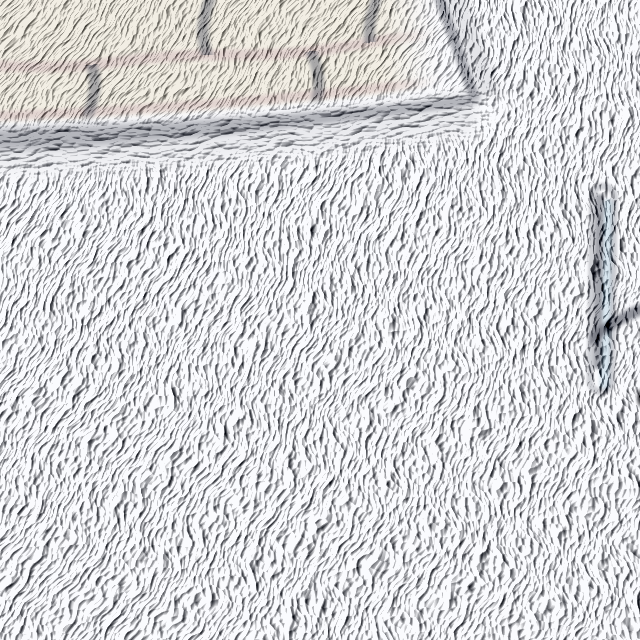
This texture is drawn by a three.js fragment shader. Its source:

```glsl
// Embossed white plaster wall with a pale brick panel and a sketched peg.
varying vec2 vUv;

const vec3 PAPER = vec3(0.982, 0.984, 0.995);
const vec3 CREAM = vec3(0.945, 0.925, 0.875);
const vec3 ROSE = vec3(0.86, 0.79, 0.785);
const vec3 GRAPHITE = vec3(0.42, 0.43, 0.47);
const vec3 SKY = vec3(0.72, 0.82, 0.88);

vec2 hash2(vec2 cell) {
  vec3 a = fract(cell.xyx * vec3(0.1031, 0.1030, 0.0973));
  a += dot(a, a.yzx + 33.33);
  return fract((a.xx + a.yz) * a.zy);
}

// Squared distance to the nearest scattered cell centre.
float cellular(vec2 p) {
  vec2 cell = floor(p);
  float nearest = 4.0;
  for (int j = -1; j <= 1; j++) {
    for (int i = -1; i <= 1; i++) {
      vec2 neighbour = cell + vec2(float(i), float(j));
      vec2 offset = neighbour + hash2(neighbour) - p;
      nearest = min(nearest, dot(offset, offset));
    }
  }
  return nearest;
}

// Side-lit slope of the cellular height field.
float emboss(vec2 p, float reach) {
  vec2 light = vec2(reach, -0.15 * reach);
  return cellular(p + light) - cellular(p - light);
}

// Bold strokes with a finer, less stretched grain over them.
float strokes(vec2 p, vec2 density) {
  return 0.95 * emboss(p * density, 0.22) + 1.35 * emboss(p * density * vec2(2.1, 2.9) + 17.0, 0.25);
}

// Layered sines bend the strokes.
float wobble(vec2 p) {
  return 0.007 * sin(23.0 * p.y + 11.0 * p.x)
       + 0.004 * sin(53.0 * p.y - 34.0 * p.x + 1.3)
       + 0.0022 * sin(97.0 * p.y + 71.0 * p.x);
}

float segmentDistance(vec2 p, vec2 a, vec2 b) {
  vec2 ab = b - a;
  return length(p - a - ab * clamp(dot(p - a, ab) / dot(ab, ab), 0.0, 1.0));
}

float pencil(float dist, float width) {
  return 1.0 - smoothstep(0.2 * width, width, abs(dist));
}

float lowerEdge(float x) {
  return 0.785 + 0.035 * x + 0.065 * x * x;
}

// Upright joints of one brick course: two joints at a regular pitch.
float courseJoint(vec2 p, float start, float pitch) {
  float index = clamp(floor((p.x - start) / pitch + 0.5), 0.0, 1.0);
  float bend = 0.008 * sin(38.0 * p.y);
  return pencil(p.x - start - index * pitch - bend, 0.015);
}

vec3 brickPanel(vec3 color, vec2 p, float rise, float inside) {
  float bricks = inside * smoothstep(0.015, 0.035, rise) * (1.0 - smoothstep(0.58, 0.70, p.x));
  color = mix(color, CREAM, 0.85 * bricks);
  float bed = rise - 0.112 + 0.012 * p.x + 0.004 * sin(17.0 * p.x);
  color = mix(color, ROSE, 0.7 * bricks * max(pencil(bed, 0.014), pencil(rise - 0.033, 0.014)));
  float lower = courseJoint(p, 0.14, 0.35) * step(bed, 0.0);
  float upper = courseJoint(p, 0.325, 0.26) * step(0.0, bed);
  return mix(color, GRAPHITE, 0.55 * bricks * max(lower, upper));
}

vec3 panelOutline(vec3 color, vec2 p, float rise, float side) {
  float along = 1.0 - smoothstep(0.725, 0.76, p.x);
  float thick = mix(0.028, 0.014, smoothstep(0.0, 0.7, p.x));
  float smudge = along * smoothstep(-0.08, -0.02, rise) * (1.0 - smoothstep(0.0, 0.025, rise));
  color = mix(color, GRAPHITE, 0.12 * smudge);
  color = mix(color, GRAPHITE, 0.42 * along * pencil(rise + 0.003, thick));
  float upright = smoothstep(-0.01, 0.01, rise);
  color = mix(color, GRAPHITE, 0.55 * upright * pencil(side, 0.014));
  return mix(color, GRAPHITE, 0.15 * upright * pencil(side - 0.025, 0.03));
}

vec3 peg(vec3 color, vec2 p) {
  float body = segmentDistance(p, vec2(0.943, 0.692), vec2(0.939, 0.405));
  float glaze = segmentDistance(p, vec2(0.950, 0.68), vec2(0.945, 0.40));
  color = mix(color, SKY, 0.5 * pencil(glaze, 0.014));
  color = mix(color, GRAPHITE, 0.3 * pencil(body - 0.017, 0.009));
  float core = segmentDistance(p, vec2(0.937, 0.69), vec2(0.934, 0.43));
  color = mix(color, GRAPHITE, 0.6 * pencil(core, 0.011));
  float reach = p.x - 0.925;
  float arch = 0.472 + reach * (0.75 - 2.2 * reach);
  color = mix(color, GRAPHITE, 0.75 * smoothstep(-0.008, 0.0, reach) * pencil(p.y - arch, 0.016));
  float knot = length((p - vec2(1.003, 0.378)) * vec2(1.0, 0.6));
  return mix(color, GRAPHITE * 0.5, pencil(knot, 0.012));
}

void main() {
  vec2 p = vUv;
  float rise = p.y - lowerEdge(p.x);
  float side = p.x - 0.742 + 0.35 * (p.y - 0.845);
  float inside = smoothstep(-0.004, 0.004, rise) * (1.0 - smoothstep(-0.006, 0.004, side));

  // Leaning strokes on the wall, level strokes along the panel edge.
  float lean = mix(0.40, 0.04, p.x) + 0.4 * step(0.5, inside);
  vec2 upright = vec2(p.x - lean * (p.y - 0.4) + wobble(p), p.y);
  vec2 level = vec2(rise + 0.4 * wobble(p.yx), p.x);
  float band = smoothstep(-0.08, -0.03, rise) * (1.0 - smoothstep(0.0, 0.03, rise))
             * (1.0 - smoothstep(0.72, 0.80, p.x));
  float relief = mix(strokes(upright, vec2(78.0, 28.0)), strokes(level, vec2(84.0, 22.0)), band);
  relief *= mix(1.15, 0.8, max(inside, band));

  // Bright sides clip to paper white; deep shade is softened.
  float shade = min(0.0, relief - 0.02);
  shade /= 1.0 - 0.4 * shade;
  vec3 color = brickPanel(PAPER, p, rise, inside);
  color = panelOutline(color, p, rise, side);
  color = peg(color, p);
  color += shade * vec3(1.0, 0.99, 0.97);
  gl_FragColor = vec4(clamp(color, 0.0, 1.0), 1.0);
}
```
